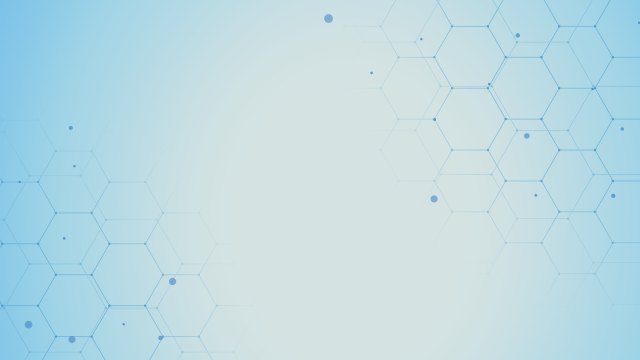
Write a Shadertoy shader that draws this background.

```glsl
// Pale blue backdrop with faint hexagon nets and scattered dots in two corners.

const vec3 PALE = vec3(0.83, 0.887, 0.887);
const vec3 SKY = vec3(0.61, 0.825, 0.905);
const vec3 DEEP = vec3(0.48, 0.76, 0.91);
const vec3 LINE = vec3(0.28, 0.61, 0.80);
const vec3 DOT = vec3(0.20, 0.50, 0.77);

vec3 hash3(vec2 p) {
    vec3 h = fract(p.xyx * vec3(0.1031, 0.1030, 0.0973));
    h += dot(h, h.yxz + 33.33);
    return fract((h.xxy + h.yzz) * h.zyx);
}

// Coverage of a shape from its signed distance, smoothed over one pixel.
float fill(float dist, float pixel) {
    return clamp(0.5 - dist / pixel, 0.0, 1.0);
}

// Elliptical gradient from a pale middle to blue sides.
vec3 backdrop(vec2 p) {
    float d = length((p - vec2(0.972, 0.378)) / vec2(0.88, 1.106));
    vec3 color = mix(PALE, SKY, smoothstep(0.35, 1.1, d));
    return mix(color, DEEP, smoothstep(0.9, 1.3, d));
}

// Offset of p from the centre of its flat-topped hexagon.
vec2 hexOffset(vec2 p, float radius) {
    vec2 period = radius * vec2(3.0, sqrt(3.0));
    vec2 a = mod(p + 0.5 * period, period) - 0.5 * period;
    vec2 b = mod(p, period) - 0.5 * period;
    return dot(a, a) < dot(b, b) ? a : b;
}

// Hexagon outlines with a small node on every corner.
float hexNet(vec2 p, float radius, float pixel) {
    vec2 q = abs(hexOffset(p, radius));
    float apothem = radius * sqrt(0.75);
    float edge = apothem - max(q.y, dot(q, vec2(sqrt(0.75), 0.5)));
    float node = min(length(q - vec2(radius, 0.0)),
                     length(q - vec2(0.5 * radius, apothem)));
    return max(0.6 * fill(edge - 0.001, pixel), 0.9 * fill(node - 0.0035, pixel));
}

// A fine net and a wider, fainter one laid over it.
float netPair(vec2 p, vec2 fineCenter, vec2 wideCenter, float pixel) {
    float fine = hexNet(p - fineCenter, 0.0992, pixel);
    float wide = hexNet(p - wideCenter, 0.1415, pixel);
    return max(fine, 0.5 * wide);
}

// Fades from one near a corner to zero at the outer radius.
float cornerFade(vec2 p, vec2 corner, float inner, float outer) {
    return 1.0 - smoothstep(inner, outer, length(p - corner));
}

// One jittered dot per cell, kept only near the two net corners.
float dots(vec2 p, float cell, vec2 left, vec2 right, float pixel) {
    vec2 id = floor(p / cell);
    vec3 rnd = hash3(id + 17.0);
    vec2 center = (id + 0.15 + 0.7 * rnd.xy) * cell;
    float density = max(cornerFade(center, left, 0.4, 0.85),
                        cornerFade(center, right, 0.5, 0.98));
    float keep = step(hash3(id + 71.0).x, 0.65 * density);
    float radius = mix(0.003, 0.013, rnd.z * rnd.z * rnd.z);
    float shade = mix(0.85, 0.5, rnd.z);
    return keep * shade * fill(length(p - center) - radius, pixel);
}

void mainImage(out vec4 fragColor, in vec2 fragCoord) {
    float pixel = 1.0 / iResolution.y;
    vec2 p = fragCoord * pixel;
    vec2 leftCorner = vec2(0.0);
    vec2 rightCorner = vec2(1.778, 0.93);

    vec3 color = backdrop(p);

    // Hexagon nets
    float leftNet = netPair(p, vec2(0.2049, 0.3226), vec2(0.1528, 0.3894), pixel);
    float rightNet = netPair(p, vec2(1.3056, 0.841), vec2(1.507, 0.7604), pixel);
    float net = max(leftNet * cornerFade(p, leftCorner, 0.35, 0.78),
                    rightNet * cornerFade(p, rightCorner, 0.42, 0.88));
    color = mix(color, LINE, net);

    // Scattered dots
    color = mix(color, DOT, dots(p, 0.14, leftCorner, rightCorner, pixel));

    fragColor = vec4(color, 1.0);
}
```
